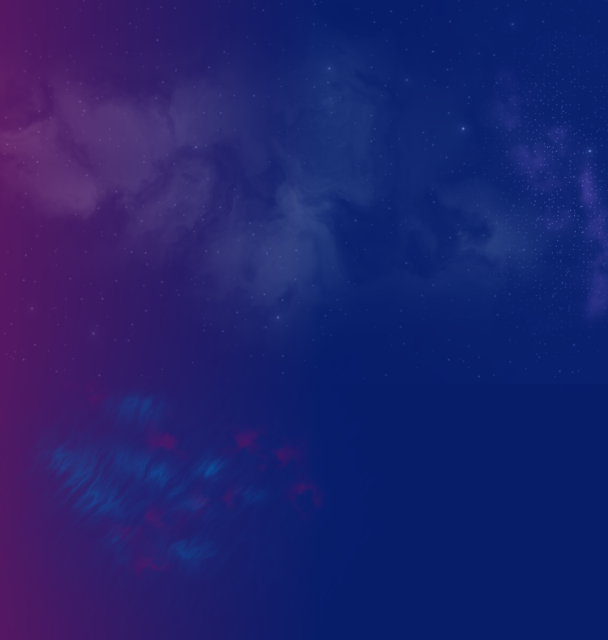
This background is drawn by a Shadertoy shader. Its source:

```glsl
// A night sky fading from plum on the left to navy on the right, with a pale
// haze above, a violet star stream at the right and a cyan nebula below left.
// Soft ellipses and segments place the parts; layered noise gives the texture.

const vec3 PLUM = vec3(0.335, 0.09, 0.385);
const vec3 NAVY = vec3(0.028, 0.112, 0.415);
const vec3 HAZE_TINT = vec3(0.12, 0.125, 0.085);
const vec3 STREAM_TINT = vec3(0.27, 0.14, 0.22);
const vec3 VEIL_BLUE = vec3(0.08, 0.16, 0.48);
const vec3 CYAN = vec3(0.04, 0.36, 0.65);
const vec3 MAGENTA = vec3(0.42, 0.06, 0.40);
const vec3 STAR_TINT = vec3(0.42, 0.46, 0.48);
const float ASPECT = 0.949;       // width of the layout for a height of 1
const float FADE_WIDTH = 0.53;    // share of the width where plum fades out
const float HAZE_FLOOR = 0.40;    // lower border of the upper sky

// Soft ellipses: centre xy, radii zw
const vec4 HAZE[8] = vec4[8](
    vec4(0.52, 0.82, 0.055, 0.09), vec4(0.485, 0.69, 0.07, 0.06),
    vec4(0.42, 0.59, 0.08, 0.08), vec4(0.24, 0.81, 0.13, 0.07),
    vec4(0.13, 0.70, 0.09, 0.04), vec4(0.04, 0.81, 0.08, 0.07),
    vec4(0.72, 0.62, 0.10, 0.06), vec4(0.28, 0.68, 0.09, 0.06));
const vec4 CYAN_SPOTS[8] = vec4[8](
    vec4(0.339, 0.277, 0.020, 0.018), vec4(0.156, 0.225, 0.045, 0.030),
    vec4(0.195, 0.145, 0.018, 0.028), vec4(0.397, 0.228, 0.018, 0.013),
    vec4(0.22, 0.37, 0.040, 0.020), vec4(0.13, 0.275, 0.040, 0.040),
    vec4(0.30, 0.13, 0.030, 0.020), vec4(0.08, 0.28, 0.025, 0.030));
const vec4 RED_SPOTS[8] = vec4[8](
    vec4(0.384, 0.323, 0.028, 0.022), vec4(0.475, 0.225, 0.020, 0.030),
    vec4(0.34, 0.22, 0.035, 0.030), vec4(0.27, 0.325, 0.040, 0.025),
    vec4(0.14, 0.40, 0.030, 0.020), vec4(0.23, 0.18, 0.050, 0.030),
    vec4(0.44, 0.29, 0.030, 0.025), vec4(0.25, 0.11, 0.030, 0.020));
// Glowing stars: centre xy, brightness z
const vec3 GLINTS[9] = vec3[9](
    vec3(0.723, 0.799, 0.9), vec3(0.921, 0.764, 0.8), vec3(0.514, 0.893, 0.45),
    vec3(0.434, 0.504, 0.5), vec3(0.306, 0.770, 0.4), vec3(0.146, 0.479, 0.35),
    vec3(0.800, 0.962, 0.35), vec3(0.635, 0.875, 0.3), vec3(0.050, 0.518, 0.3));

float hash(vec2 p) {
    return fract(sin(dot(p, vec2(127.1, 311.7))) * 43758.5453);
}

float noise(vec2 p) {
    vec2 i = floor(p), f = fract(p);
    f = f * f * (3.0 - 2.0 * f);
    return mix(mix(hash(i), hash(i + vec2(1, 0)), f.x),
               mix(hash(i + vec2(0, 1)), hash(i + 1.0), f.x), f.y);
}

float fbm(vec2 p) {
    float sum = 0.0, gain = 0.5;
    for (int i = 0; i < 6; i++) {
        sum += gain * noise(p);
        p = mat2(1.6, 1.2, -1.2, 1.6) * p + 7.3;
        gain *= 0.52;
    }
    return sum;
}

float blob(vec2 p, vec4 b) {
    vec2 d = (p - b.xy) / b.zw;
    return exp(-dot(d, d));
}

float blobSum(vec2 p, vec4 b[8]) {
    float sum = 0.0;
    for (int i = 0; i < 8; i++) sum += blob(p, b[i]);
    return sum;
}

// Soft stroke from a to b
float stroke(vec2 p, vec2 a, vec2 b, float width) {
    vec2 pa = p - a, ba = b - a;
    float d = length(pa - ba * clamp(dot(pa, ba) / dot(ba, ba), 0.0, 1.0));
    return exp(-d * d / (width * width));
}

// One faint star in some cells of a grid
float stars(vec2 p, float cells, float share, float radius) {
    vec2 id = floor(p * cells);
    vec2 centre = (id + 0.25 + 0.5 * vec2(hash(id + 3.1), hash(id + 8.7))) / cells;
    float d = length(p - centre) / max(radius, 0.7 / iResolution.y);
    return step(1.0 - share, hash(id)) * exp(-d * d) * (0.3 + 0.7 * hash(id + 5.5));
}

void mainImage(out vec4 fragColor, in vec2 fragCoord) {
    vec2 uv = fragCoord / iResolution.xy;
    vec2 p = uv * vec2(ASPECT, 1.0);
    vec2 warp = vec2(fbm(p * 7.0), fbm(p * 7.0 + 31.0)) - 0.5;

    // Base fade
    float fade = clamp(uv.x / FADE_WIDTH, 0.0, 1.0);
    vec3 col = mix(PLUM, NAVY, mix(fade, sin(fade * 1.5708), 0.2));

    // Upper haze
    float sky = smoothstep(HAZE_FLOOR - 0.002, HAZE_FLOOR + 0.002, p.y);
    float mist = smoothstep(0.25, 0.75, fbm(p * 13.0 + warp * 3.0));
    float haze = blobSum(p + warp * 0.08, HAZE) * (0.12 + 0.75 * mist);
    haze += 0.28 * blob(p, vec4(0.52, 0.72, 0.42, 0.18)) * (0.4 + mist);
    col += HAZE_TINT * haze * sky;
    col += vec3(0.004, 0.012, 0.012) * sky * smoothstep(0.5, 0.9, p.x);

    // Violet star stream
    vec2 q = p + warp * 0.06;
    float stream = 0.45 * stroke(q, vec2(0.81, 0.86), vec2(0.86, 0.68), 0.026)
        + 0.6 * stroke(q, vec2(0.875, 0.80), vec2(0.918, 0.70), 0.018)
        + 0.9 * stroke(q, vec2(0.935, 0.65), vec2(0.95, 0.61), 0.024)
        + 0.5 * stroke(q, vec2(0.94, 0.58), vec2(0.92, 0.53), 0.026);
    col += STREAM_TINT * stream * (0.15 + 0.85 * smoothstep(0.3, 0.75, fbm(p * 28.0)));
    float dustArea = blob(p, vec4(0.88, 0.72, 0.10, 0.20));
    float dust = stars(p, 150.0, 0.35, 0.0011) + stars(p + 0.37, 95.0, 0.25, 0.0012);
    col += vec3(0.32, 0.26, 0.34) * dust * dustArea * 0.7;

    // Lower nebula: blue veil, magenta patches, cyan wisps
    float veil = blob(p + warp * 0.12, vec4(0.25, 0.23, 0.21, 0.16));
    col = mix(col, VEIL_BLUE, veil * (0.22 + 0.4 * fbm(p * 9.0 + 4.0)));
    float patches = blobSum(p + warp * 0.07, RED_SPOTS) * smoothstep(0.4, 0.75, fbm(p * 42.0));
    col = mix(col, MAGENTA, min(0.5 * patches, 0.55));
    vec2 along = mat2(0.78, 0.62, -0.62, 0.78) * (p + warp * 0.06);
    float fibres = 1.0 - abs(2.0 * fbm(along * vec2(70.0, 16.0)) - 1.0);
    float arc = stroke(q, vec2(0.19, 0.295), vec2(0.25, 0.28), 0.018)
        + stroke(q, vec2(0.25, 0.28), vec2(0.32, 0.205), 0.019);
    float wisps = (0.26 * arc + 0.42 * blobSum(p + warp * 0.07, CYAN_SPOTS)) * fibres * fibres;
    wisps += 0.35 * blob(q, CYAN_SPOTS[0]) * fibres + 0.10 * veil * pow(fibres, 5.0);
    col = mix(col, CYAN, min(wisps, 0.7));

    // Scattered stars and glints
    float scatter = stars(p, 42.0, 0.22, 0.0016) + 0.7 * stars(p + 0.61, 75.0, 0.12, 0.0012);
    col += STAR_TINT * scatter * sky * 0.28;
    for (int i = 0; i < 9; i++) {
        float d = length(p - GLINTS[i].xy);
        float glow = 0.8 * exp(-d * d / 3e-6) + 0.22 * exp(-d / 0.006);
        col += STAR_TINT * GLINTS[i].z * glow;
    }
    fragColor = vec4(col, 1.0);
}
```
